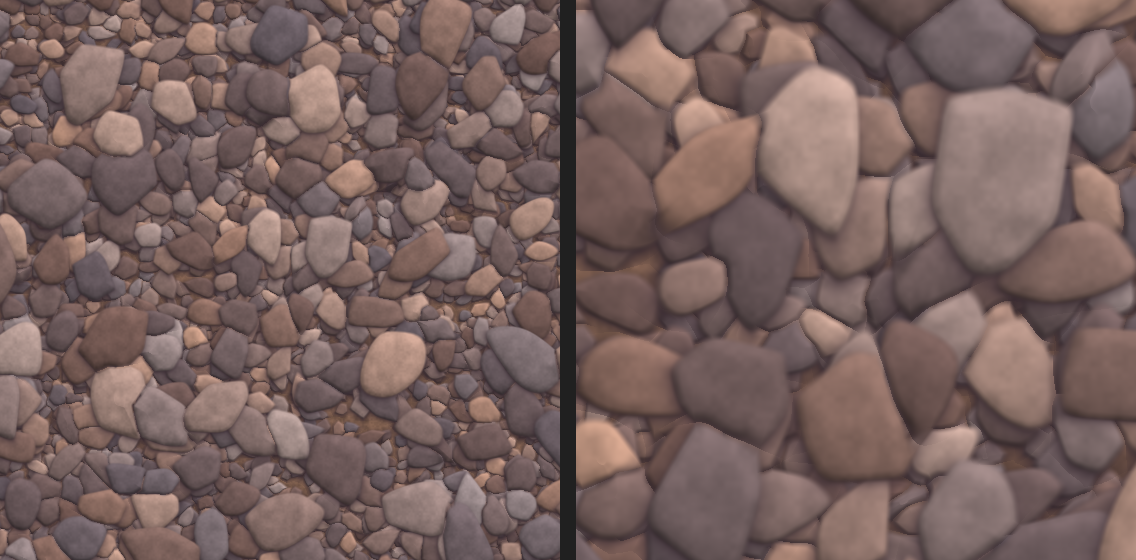
Left: the whole. Right: its middle third, enlarged.
This texture is drawn by a Shadertoy shader. Its source:

```glsl
// Densely packed gravel of rounded and angular pebbles lying on brown soil.

const int   LAYERS       = 5;       // small stones below, large ones on top
const float FINEST_CELLS = 44.0;    // grid cells across the canvas, finest layer
const float LAYER_RATIO  = 0.70;    // cell count ratio from layer to layer
const float SHARE_SMALL  = 0.95;    // share of occupied cells, finest layer
const float SHARE_LARGE  = 0.24;    // share of occupied cells, coarsest layer
const float JITTER       = 0.72;
const int   SIDES        = 7;
const float SOFTNESS     = 0.0029;  // edge blur in canvas units
const float SHADOW_WIDTH = 0.0058;
const vec2  LIGHT_DIR    = vec2(0.42, 0.91);
const vec3  DARK_STONE   = vec3(0.415, 0.345, 0.345);
const vec3  PALE_STONE   = vec3(0.69, 0.585, 0.54);
const vec3  COOL_TINT    = vec3(0.93, 0.99, 1.07);
const vec3  WARM_TINT    = vec3(1.08, 0.985, 0.91);
const vec3  SOIL         = vec3(0.50, 0.375, 0.305);
const vec3  CREVICE      = vec3(0.21, 0.155, 0.185);
const float TAU          = 6.2831853;

struct Stone {
    float edge;    // distance to the outline, positive inside
    float radius;
    vec2  slope;   // outward direction of the surface
    vec2  offset;  // position relative to the centre, in radii
    vec3  id;
};

// Integer hash giving three values from 0 to 1
vec3 hash3(vec3 cell) {
    uvec3 v = uvec3(ivec3(cell) + 1000) * 1664525u + 1013904223u;
    v.x += v.y * v.z; v.y += v.z * v.x; v.z += v.x * v.y;
    v ^= v >> 16u;
    v.x += v.y * v.z; v.y += v.z * v.x; v.z += v.x * v.y;
    return vec3(v >> 8u) / 16777216.0;
}

float noise(vec2 p) {
    vec2 i = floor(p), f = fract(p);
    f = f * f * (3.0 - 2.0 * f);
    float low  = mix(hash3(vec3(i, 7)).x, hash3(vec3(i + vec2(1, 0), 7)).x, f.x);
    float high = mix(hash3(vec3(i + vec2(0, 1), 7)).x, hash3(vec3(i + 1.0, 7)).x, f.x);
    return mix(low, high, f.y);
}

float grain(vec2 p) {
    return 0.5 * noise(p) + 0.3 * noise(p * 2.1 + 9.0) + 0.2 * noise(p * 4.3 + 31.0);
}

// Rounded random polygon: xy is the outward gradient, z is 1 on the outline
vec3 pebbleShape(vec2 p, vec3 id) {
    vec3 h = hash3(id + vec3(0, 0, 1));
    float turn = h.x * TAU, stretch = mix(1.0, 1.38, h.y);
    float power = mix(5.0, 16.0, h.z);
    mat2 frame = mat2(cos(turn) * stretch, sin(turn) / stretch,
                     -sin(turn) * stretch, cos(turn) / stretch);
    vec2 u = frame * p, slope = vec2(0);
    float sum = 0.0;
    for (int i = 0; i < SIDES; i++) {
        vec3 side = hash3(id + vec3(0, 0, i + 2));
        float angle = (float(i) + 0.75 * side.x) * TAU / float(SIDES);
        vec2 normal = vec2(cos(angle), sin(angle));
        float reach = max(dot(u, normal) / mix(0.72, 1.14, side.y), 0.01);
        float weight = pow(reach, power);
        sum += weight;
        slope += normal * weight / reach;
    }
    return vec3(slope * frame, pow(sum, 1.0 / power));
}

// Closest stone of one jittered layer, cropped where it meets its neighbour
Stone findStone(vec2 p, int layer, float cells, float share) {
    vec2 q = p * cells + float(layer) * 3.37, base = floor(q);
    float nearest = 9.0, second = 9.0;
    Stone stone = Stone(-1.0, 0.6 / cells, LIGHT_DIR, vec2(0), vec3(0));
    for (int y = -1; y <= 1; y++)
    for (int x = -1; x <= 1; x++) {
        vec3 id = vec3(base + vec2(x, y), layer * 20 + 20);
        vec3 h = hash3(id);
        vec2 centre = id.xy + 0.5 + JITTER * (h.xy - 0.5);
        float bareSoil = smoothstep(0.60, 0.82, noise(centre / cells * 6.0 + 4.0));
        if (h.z > share * (1.0 - 0.75 * bareSoil)) continue;
        float radius = mix(0.48, 0.68, hash3(id + vec3(0, 0, 15)).x);
        vec2 offset = (q - centre) / radius;
        vec3 shape = pebbleShape(offset, id);
        if (shape.z < nearest) {
            second = nearest;
            nearest = shape.z;
            stone = Stone(0.0, radius / cells, normalize(shape.xy + 1e-9), offset, id);
        } else second = min(second, shape.z);
    }
    stone.edge = min(1.0 - nearest, 0.5 * (second - nearest) - 0.03) * stone.radius;
    return stone;
}

vec3 stoneColour(Stone stone, vec2 p) {
    vec3 h = hash3(stone.id + vec3(0, 0, 16));
    vec3 colour = mix(DARK_STONE, PALE_STONE, pow(h.x, 1.8));
    colour *= mix(COOL_TINT, WARM_TINT, h.y);
    float depth = stone.edge / stone.radius;
    float flank = 1.0 - smoothstep(0.0, 0.55, depth);
    float rim = 1.0 - smoothstep(0.0, 0.18, depth);
    float facing = dot(stone.slope, LIGHT_DIR);
    float light = 0.99 + 0.18 * facing * flank + 0.07 * dot(stone.offset, LIGHT_DIR);
    light -= rim * (0.13 - 0.08 * facing);
    light += 0.26 * (grain(p * 62.0 + h.z * 40.0) - 0.5);
    return colour * light;
}

void mainImage(out vec4 fragColor, in vec2 fragCoord) {
    vec2 p = fragCoord / iResolution.y;
    float blur = max(SOFTNESS, 0.8 / iResolution.y);

    // Soil with fine grit
    vec3 colour = SOIL * (0.75 + 0.5 * grain(p * 75.0));

    // Stones, each layer shading the ones below
    float cells = FINEST_CELLS;
    for (int i = 0; i < LAYERS; i++) {
        float share = mix(SHARE_SMALL, SHARE_LARGE, float(i) / float(LAYERS - 1));
        Stone stone = findStone(p, i, cells, share);
        float shadow = exp(-max(-stone.edge, 0.0) / SHADOW_WIDTH);
        shadow *= 0.48 - 0.36 * dot(stone.slope, LIGHT_DIR);
        colour = mix(colour, CREVICE, clamp(shadow, 0.0, 0.85));
        float cover = smoothstep(-blur, blur, stone.edge);
        colour = mix(colour, stoneColour(stone, p), cover);
        cells *= LAYER_RATIO;
    }
    fragColor = vec4(colour, 1.0);
}
```
